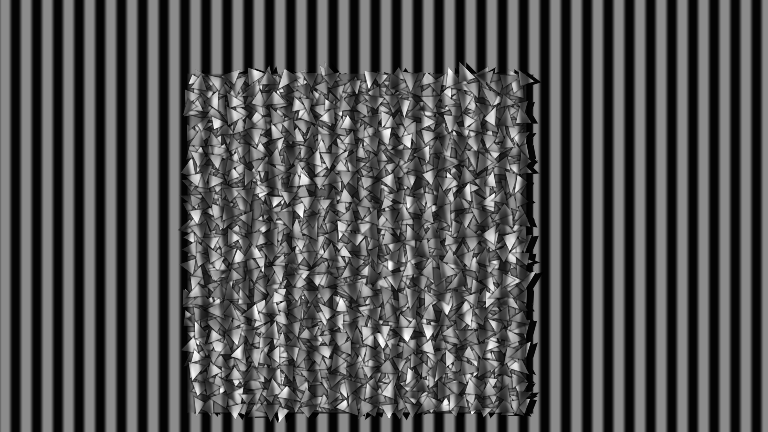
Give the GLSL for this background, as a WebGL 1 fragment shader.

```glsl
precision highp float;
uniform vec2 u_resolution;

const float CELL = 0.045;
const vec2 PATCH_CENTER = vec2(0.826, 0.437);

vec2 hash2(vec2 p) {
  vec2 q = vec2(dot(p, vec2(127.1, 311.7)), dot(p, vec2(269.5, 183.3)));
  return fract(sin(q) * 43758.55);
}

float gradientCorner(vec2 cell, vec2 offset, vec2 f) {
  return dot(hash2(cell + offset) * 2.0 - 1.0, f - offset);
}

float gradientNoise(vec2 p) {
  vec2 i = floor(p), f = fract(p);
  vec2 u = f * f * f * (f * (f * 6.0 - 15.0) + 10.0);
  float low = mix(gradientCorner(i, vec2(0.0), f), gradientCorner(i, vec2(1.0, 0.0), f), u.x);
  float high = mix(gradientCorner(i, vec2(0.0, 1.0), f), gradientCorner(i, vec2(1.0), f), u.x);
  return mix(low, high, u.y);
}

// Soft vertical bars, from 0 in the grooves to 1 on the ridges
float stripe(float x) {
  return smoothstep(-0.8, 0.7, cos(6.28319 * (x - 0.0116) / 0.049));
}

float boxDistance(vec2 p, float halfSize) {
  vec2 d = abs(p - PATCH_CENTER) - halfSize;
  return max(d.x, d.y);
}

// Irregular triangle: three half planes with jittered normals
float shardDistance(vec2 q, float turn, vec2 seed) {
  float d = -1.0;
  for (int k = 0; k < 3; k++) {
    vec2 r = hash2(seed + float(k) * 7.3);
    float a = turn + float(k) * 2.0944 + (r.x - 0.5) * 0.5;
    d = max(d, dot(q, vec2(cos(a), sin(a))) - mix(0.007, 0.014, r.y));
  }
  return d;
}

// Overlapping shards: x is brightness, y is coverage
vec2 shards(vec2 p, float pixel) {
  float cover = smoothstep(pixel, -pixel, boxDistance(p, 0.392));
  float shade = 0.12 + 0.3 * stripe(p.x);
  for (int layer = 0; layer < 5; layer++) {
    vec2 shift = vec2(0.37, 0.61) * float(layer);
    vec2 home = floor(p / CELL + shift);
    for (int j = -1; j <= 1; j++) {
      for (int i = -1; i <= 1; i++) {
        vec2 cell = home + vec2(float(i), float(j));
        vec2 seed = cell + float(layer) * 31.7;
        vec2 rnd = hash2(seed);
        vec2 center = (cell + 0.2 + 0.6 * rnd - shift) * CELL;
        if (boxDistance(center, 0.39) < 0.0) {
          vec2 q = p - center;
          vec2 tone = hash2(seed + 19.4);
          float turn = 6.28319 * tone.x;
          float d = shardDistance(q, turn, seed);

          // Each facet bends the bars and tilts toward its own light
          float bars = stripe(p.x + (rnd.x - 0.5) * 0.012 + q.y * (rnd.y - 0.5) * 0.5);
          float tilt = dot(q, vec2(cos(turn * 3.0), sin(turn * 3.0)));
          float facet = (0.27 + 0.46 * bars) * mix(0.7, 1.2, tone.y) + tilt * 6.0;

          // Contact shadow under the shard, then the shard itself
          shade *= 1.0 - 0.45 * smoothstep(0.005, 0.0, d);
          float inside = smoothstep(0.5 * pixel, -0.5 * pixel, d);
          shade = mix(shade, facet, inside);
          cover = max(cover, inside);
        }
      }
    }
  }
  return vec2(shade, cover);
}

void main() {
  vec2 p = gl_FragCoord.xy / u_resolution.y;
  float pixel = 1.0 / u_resolution.y;

  // Striped wall with the patch's hard shadow falling to the right
  float wall = 0.01 + 0.54 * stripe(p.x);
  wall *= 1.0 - 0.96 * shards(p - vec2(0.016, -0.002), pixel).y;

  // Crumpled patch with soft folds
  vec2 patchLayer = shards(p, pixel);
  float folds = 1.0 + 0.3 * gradientNoise(p * 28.0) + 0.2 * gradientNoise(p * vec2(75.0, 55.0));
  float value = mix(wall, patchLayer.x * folds, patchLayer.y);

  gl_FragColor = vec4(vec3(clamp(value, 0.0, 1.0)), 1.0);
}
```
